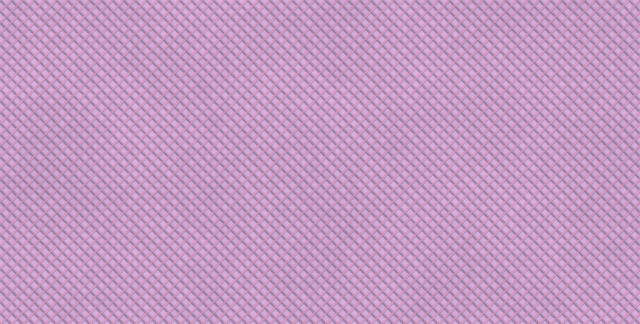
Give the GLSL for this pattern, as a WebGL 2 fragment shader.

```glsl
#version 300 es
precision highp float;
// Lilac diagonal lattice: flat tiles between pink threads and mauve shaded grooves.

uniform vec2 u_resolution;
out vec4 fragColor;

const vec2 REPEATS = vec2(57.0, 29.0);
const float GROOVE_WIDTH = 0.33;
const float GROOVE_CORE = 0.20;
const float THREAD_WIDTH = 0.25;
const float SHADOW_WIDTH = 0.15;

const vec3 TILE = vec3(0.83, 0.67, 0.85);
const vec3 TILE_EDGE = vec3(0.79, 0.63, 0.80);
const vec3 GROOVE_EDGE = vec3(0.71, 0.58, 0.73);
const vec3 GROOVE_DARK = vec3(0.62, 0.50, 0.64);
const vec3 THREAD = vec3(0.84, 0.60, 0.76);
const vec3 THREAD_DARK = vec3(0.77, 0.56, 0.70);

float hash(vec2 p) {
    vec3 q = fract(vec3(p.xyx) * 0.1031);
    q += dot(q, q.yzx + 33.33);
    return fract((q.x + q.y) * q.z);
}

vec2 gradient(vec2 corner) {
    float angle = 6.2832 * hash(corner);
    return vec2(cos(angle), sin(angle));
}

// Gradient noise, roughly -0.7 to 0.7
float gradientNoise(vec2 p) {
    vec2 i = floor(p);
    vec2 f = p - i;
    vec2 w = f * f * f * (f * (f * 6.0 - 15.0) + 10.0);
    vec2 e = vec2(1.0, 0.0);
    float low = mix(dot(gradient(i), f), dot(gradient(i + e), f - e), w.x);
    float high = mix(dot(gradient(i + e.yx), f - e.yx),
                     dot(gradient(i + e.xx), f - e.xx), w.x);
    return mix(low, high, w.y);
}

// Coverage of a strip repeated once per unit, centred on whole numbers
float stripe(float t, float width, float pixel) {
    float d = abs(fract(t + 0.5) - 0.5);
    return 1.0 - smoothstep(-0.5, 0.5, (d - 0.5 * width) / pixel);
}

vec3 lattice(vec2 diagonal, float pixel) {
    float rim = stripe(diagonal.x, GROOVE_WIDTH + 0.18, pixel);
    float groove = stripe(diagonal.x, GROOVE_WIDTH, pixel);
    float core = stripe(diagonal.x + 0.04, GROOVE_CORE, pixel);
    float thread = stripe(diagonal.y, THREAD_WIDTH, pixel);
    float shadowOffset = 0.5 * (THREAD_WIDTH + SHADOW_WIDTH);
    float shadow = stripe(diagonal.y - shadowOffset, SHADOW_WIDTH, pixel);

    vec3 ground = mix(TILE, TILE_EDGE, rim);
    ground = mix(ground, GROOVE_EDGE, max(groove, shadow));
    ground = mix(ground, GROOVE_DARK, core);
    return mix(ground, mix(THREAD, THREAD_DARK, groove), thread);
}

void main() {
    vec2 cell = gl_FragCoord.xy / u_resolution * REPEATS;
    float pixel = 0.8 * length(REPEATS / u_resolution);

    // Slight wander of the lines
    vec2 wander = 0.05 * vec2(gradientNoise(cell * 0.6),
                              gradientNoise(cell * 0.6 + 57.0));
    vec2 diagonal = vec2(cell.x + cell.y, cell.x - cell.y) + wander;
    vec3 color = lattice(diagonal, pixel);

    // Faint tone change from tile to tile and across the sheet
    float tileTone = hash(floor(diagonal) + 100.0) - 0.5;
    float sheetTone = gradientNoise(cell * 0.12 + 19.0);
    color *= 1.0 + 0.04 * tileTone + 0.04 * sheetTone;

    fragColor = vec4(color, 1.0);
}
```
